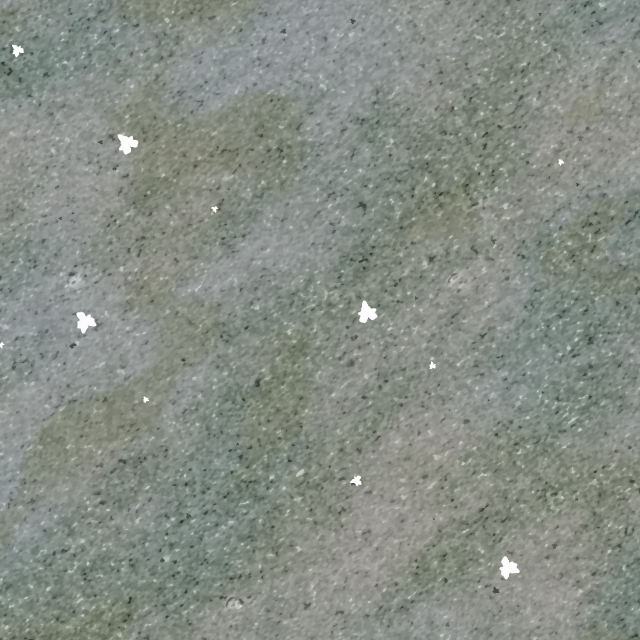
A WebGL 1 fragment shader for this texture:

```glsl
precision highp float;
uniform vec2 u_resolution;

const vec3 MOSS = vec3(0.470, 0.515, 0.473);
const vec3 PALE = vec3(0.580, 0.592, 0.583);
const vec3 OLIVE = vec3(0.470, 0.490, 0.400);
const vec3 WARM_SHIFT = vec3(0.035, 0.0, -0.035);
const vec3 PIT = vec3(0.17, 0.21, 0.17);
const vec3 STONE = vec3(0.99);
const float STREAK_ANGLE = 0.64;
const float CELL_FALLOFF = 5.0;
const float FINE_GRAIN = 0.150;
const float COARSE_GRAIN = 0.085;
const float GLINT = 0.13;
const float STONE_RADIUS = 0.0135;
const float CHIP_RADIUS = 0.0048;
const float SCAR_RADIUS = 0.016;
const int STONES = 4;
const int CHIPS = 7;
const int SCARS = 5;
const int SPECKS = 36;

vec3 hash3(vec2 p) {
  vec3 h = fract(p.xyx * vec3(0.1031, 0.1030, 0.0973));
  h += dot(h, h.yxz + 33.33);
  return fract((h.xxy + h.yzz) * h.zyx);
}

// Smooth cellular noise: nearby random values blended by distance
float cellNoise(vec2 p) {
  vec2 cell = floor(p);
  float sum = 0.0;
  float total = 0.0;
  for (int y = -1; y <= 1; y++) {
    for (int x = -1; x <= 1; x++) {
      vec2 id = cell + vec2(float(x), float(y));
      vec3 rnd = hash3(id + 400.0);
      vec2 d = id + rnd.xy - p;
      float weight = exp(-CELL_FALLOFF * dot(d, d));
      sum += weight * rnd.z;
      total += weight;
    }
  }
  return sum / total;
}

// Evenly spread but jittered positions on the unit square
vec2 scatter(float i, float seed) {
  vec2 start = hash3(vec2(seed, 7.0)).xy;
  return fract(start + i * vec2(0.7549, 0.5698) + 0.25 * hash3(vec2(i, seed)).xy);
}

// Distance to a ragged blob with a lobed outline
float blob(vec2 d, float radius, float phase) {
  float a = atan(d.y, d.x);
  float lobes = 0.24 * sin(3.0 * a + phase) + 0.17 * sin(5.0 * a + 2.3 * phase)
              + 0.10 * sin(9.0 * a - phase);
  return length(d) - radius * (1.0 + lobes);
}

float fill(float dist, float soft) {
  return 1.0 - smoothstep(-soft, soft, dist);
}

void main() {
  float scale = min(u_resolution.x, u_resolution.y);
  vec2 p = gl_FragCoord.xy / scale;
  float soft = max(0.0014, 0.8 / scale);
  vec2 along = vec2(cos(STREAK_ANGLE), sin(STREAK_ANGLE));
  vec2 q = vec2(dot(p, along), dot(p, vec2(-along.y, along.x)));

  // Broad slanted patches
  float patches = 0.50 * cellNoise(q * vec2(3.0, 6.5))
                + 0.30 * cellNoise(q * vec2(9.0, 19.0) + 31.0)
                + 0.20 * cellNoise(q * vec2(26.0, 52.0) + 57.0);
  float paleness = smoothstep(0.22, 0.78, patches);
  float warmth = cellNoise(q * vec2(4.0, 7.0) + 83.0);
  float olive = smoothstep(0.70, 0.92, cellNoise(q * vec2(7.0, 13.0) + 119.0));
  vec3 color = mix(MOSS, PALE, paleness) + WARM_SHIFT * (warmth - 0.5);
  color = mix(color, OLIVE, 0.5 * olive);

  // Grain, rougher where the ground is mossy
  float fine = cellNoise(q * vec2(175.0, 250.0) + 151.0);
  float coarse = cellNoise(q * vec2(75.0, 125.0) + 211.0);
  float rough = mix(1.2, 0.75, paleness);
  color += rough * (FINE_GRAIN * (fine - 0.5) + COARSE_GRAIN * (coarse - 0.5));
  float glint = smoothstep(0.80, 0.98, fine) * smoothstep(0.45, 0.75, coarse);
  float cranny = smoothstep(0.22, 0.04, fine) * smoothstep(0.50, 0.25, coarse);
  color += rough * GLINT * (glint - cranny);

  // Pale scars with a thin dark arc on the upper left
  for (int i = 0; i < SCARS; i++) {
    float n = float(i);
    vec2 d = p - scatter(n, 17.0);
    float r = length(d);
    float glow = exp(-dot(d, d) / (SCAR_RADIUS * SCAR_RADIUS));
    float arc = fill(abs(r - 0.8 * SCAR_RADIUS) - 0.0012, 0.0020);
    float facing = smoothstep(0.3, 0.9, dot(d, vec2(-0.75, 0.66)) / max(r, 0.0001));
    color += glow * (0.05 + 0.22 * (fine - 0.35));
    color = mix(color, PIT, 0.65 * arc * facing * smoothstep(0.2, 0.6, coarse));
  }

  // Small dark specks
  for (int i = 0; i < SPECKS; i++) {
    float n = float(i);
    vec3 rnd = hash3(vec2(n, 61.0));
    float dist = blob(p - scatter(n, 29.0), mix(0.0012, 0.0038, rnd.x * rnd.x), 6.28 * rnd.y);
    color = mix(color, PIT, mix(0.45, 0.85, rnd.z) * fill(dist, soft));
  }

  // White stones, each with a dark pit below
  for (int i = 0; i < STONES; i++) {
    float n = float(i);
    vec2 d = p - scatter(n, 43.0);
    float pit = blob(d + vec2(0.020, 0.036), 0.0048, n);
    color = mix(color, PIT, 0.75 * fill(pit, soft) * smoothstep(0.15, 0.5, coarse));
    color = mix(color, STONE, fill(blob(d, STONE_RADIUS, 1.0 + 0.4 * n), soft));
  }

  // Small white chips
  for (int i = 0; i < CHIPS; i++) {
    float n = float(i);
    vec3 rnd = hash3(vec2(n, 71.0));
    float radius = CHIP_RADIUS * mix(0.8, 1.8, rnd.x * rnd.x);
    color = mix(color, STONE, fill(blob(p - scatter(n, 53.0), radius, 6.28 * rnd.y), soft));
  }

  gl_FragColor = vec4(clamp(color, 0.0, 1.0), 1.0);
}
```
